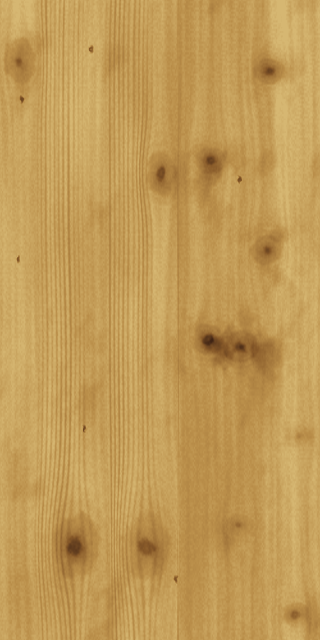
A WebGL 1 fragment shader for this texture:

```glsl
precision highp float;
// Knotty pine: two glued planks with vertical grain, ribbed bands and knots.
// Knots bend the grain coordinate; ribs, fibres, stains and flecks then add up
// to a single tone that is coloured by a dark-to-light wood ramp.
uniform vec2 u_resolution;

#define SEAM 0.557         // x of the joint between the planks
#define STRIP 0.217        // width of one ribbed strip
#define STRIP_START 0.11   // x where the first strip begins
#define RIB_SPACING 0.0145
#define RIB_DEPTH 0.07
#define KNOT_DEPTH 0.3
#define GRAIN_BEND 0.8
#define STAIN_DEPTH 0.16
#define FLECK_CHANCE 0.1
#define BROAD_VARIATION 0.12

const vec3 CORE = vec3(0.25, 0.14, 0.08);
const vec3 BROWN = vec3(0.53, 0.35, 0.16);
const vec3 HONEY = vec3(0.73, 0.56, 0.29);
const vec3 CREAM = vec3(0.82, 0.69, 0.42);

float hash(vec2 p) {
  return fract(sin(dot(p, vec2(127.1, 311.7))) * 43758.545);
}

float noise(vec2 p) {
  vec2 i = floor(p), f = fract(p);
  f = f * f * (3.0 - 2.0 * f);
  return mix(mix(hash(i), hash(i + vec2(1, 0)), f.x),
             mix(hash(i + vec2(0, 1)), hash(i + vec2(1, 1)), f.x), f.y);
}

float fbm(vec2 p) {
  return 0.55 * noise(p) + 0.29 * noise(p * 2.1 + 7.3) + 0.16 * noise(p * 4.3 + 3.1);
}

// Knot as centre, radius and strength: a large pair, a small pair, then a scatter.
vec4 knot(float i) {
  if (i < 2.0) return vec4(0.24 + STRIP * i, 0.29, 0.037, 0.95 - 0.3 * i);
  if (i < 4.0) return vec4(vec2(0.06, 1.81) + (i - 2.0) * vec2(0.445, -0.35), 0.024, 0.8);
  float n = i - 4.0;
  vec2 spot = fract(vec2(0.2, 0.47) + n * vec2(0.7549, 0.5698));
  float power = fract(n * 0.43 + 0.9);
  return vec4(0.58 + 0.36 * spot.x, 2.0 * spot.y, 0.019 + 0.008 * power, 0.3 + 0.75 * power);
}

// Small upright resin flecks, one at most per cell.
float flecks(vec2 p) {
  vec2 grid = vec2(5.0, 4.0), cell = floor(p * grid);
  vec2 centre = vec2(hash(cell + 3.7), hash(cell + 9.2)) * 0.6 + 0.2;
  vec2 d = (fract(p * grid) - centre) / grid;
  d.x += 0.01 * (noise(p * 110.0) - 0.5);
  float l = length(d / vec2(0.007, 0.015));
  return step(hash(cell + 21.4), FLECK_CHANCE) * (1.0 - smoothstep(0.2, 1.1, l));
}

vec3 woodRamp(float tone) {
  vec3 dark = mix(CORE, BROWN, clamp((tone - CORE.r) / (BROWN.r - CORE.r), 0.0, 1.0));
  vec3 warm = mix(dark, HONEY, clamp((tone - BROWN.r) / (HONEY.r - BROWN.r), 0.0, 1.0));
  return mix(warm, CREAM, clamp((tone - HONEY.r) / (CREAM.r - HONEY.r), 0.0, 1.2));
}

void main() {
  vec2 p = gl_FragCoord.xy / u_resolution.x;
  float pixel = 1.0 / u_resolution.x;
  float right = smoothstep(-pixel, pixel, p.x - SEAM);
  float wobble = fbm(p * vec2(38.0, 28.0)) - 0.5;
  float patches = smoothstep(0.38, 0.72, fbm(p * vec2(13.0, 10.0) + 2.0));

  // Knots: grain bending, dark heart, oval outline, rings and a ragged stain
  float grain = p.x + 0.014 * (noise(vec2(p.x * 5.0, p.y * 2.2) + 31.0 * right) - 0.5);
  float knotTone = 0.0, stain = 0.0;
  for (int i = 0; i < 12; i++) {
    vec4 k = knot(float(i));
    float side = step(SEAM, k.x);
    float here = 1.0 - abs(side - right);
    vec2 d = p - k.xy;
    vec2 q = d / (k.z * vec2(2.3, 5.0));
    grain -= here * d.x * GRAIN_BEND * exp(-dot(q, q));
    float l = length(d * vec2(1.0, mix(0.72, 1.1, side))) / k.z + wobble * 0.9;
    float heart = 0.4 * (1.0 - smoothstep(0.1, 1.0, l)) + 0.6 * exp(-l * l * 1.4);
    float outline = 0.05 * exp(-5.0 * (l - 1.55) * (l - 1.55));
    float rings = 0.022 * sin(l * 7.5) * exp(-l * 0.4);
    float halo = 0.07 * exp(-l * l * 0.22);
    knotTone -= here * k.w * (KNOT_DEPTH * heart + outline + rings + halo);
    vec2 s = (d - k.z * vec2(0.6, -1.0)) / (k.z * mix(vec2(1.8), vec2(4.2, 3.6), side));
    stain += k.w * exp(-dot(s, s)) * mix(0.5, 1.0, side);
  }
  knotTone -= STAIN_DEPTH * min(stain, 1.3) * patches;

  // Broad plank colour, paler towards the outer edges
  float leftTone = mix(0.808, 0.787, smoothstep(0.07, 0.14, p.x));
  leftTone -= 0.022 * smoothstep(0.44, 0.54, p.x);
  float rightTone = mix(0.751, 0.802, smoothstep(0.8, 0.9, p.x + 0.05 * wobble));
  float tone = mix(leftTone, rightTone, right);
  tone += BROAD_VARIATION * (fbm(p * vec2(4.5, 1.8) + 17.0 * right) - 0.5);

  // Ribbed strips on the left plank, faint growth lines elsewhere
  float s = fract((grain - STRIP_START) / STRIP);
  float ribbed = smoothstep(0.0, 0.1, s) * (1.0 - smoothstep(0.55, 0.82, s));
  ribbed *= smoothstep(0.09, 0.115, grain) * (1.0 - smoothstep(0.51, 0.535, grain));
  ribbed *= 1.0 - right;
  float phase = 6.2832 * grain / RIB_SPACING + 2.5 * noise(vec2(grain * 30.0, p.y * 0.7));
  float rib = pow(0.5 + 0.5 * sin(phase), 1.7);
  float ribVary = 0.5 + noise(vec2(grain * 55.0, p.y * 1.5));
  tone -= RIB_DEPTH * ribbed * rib * ribVary;
  tone += 0.008 * (1.0 - ribbed) * sin(phase * 0.45 + 5.0 * noise(p * vec2(6.0, 2.5)));

  // Long streaks, fibres and fine speckle
  tone += 0.055 * (noise(vec2(grain * 24.0, p.y * 0.7) + 5.0) - 0.5);
  tone += 0.034 * (noise(vec2(grain * 110.0, p.y * 3.0)) - 0.5);
  tone += 0.038 * (noise(p * vec2(250.0, 150.0)) - 0.5);

  // Slanted soft smudges, flecks and the joint
  float smudge = fbm(vec2((p.x - 0.25 * p.y) * 11.0, p.y * 6.0) + 40.0);
  tone -= 0.05 * smoothstep(0.6, 0.9, smudge);
  tone -= 0.3 * flecks(p);
  tone -= 0.035 * (1.0 - smoothstep(0.0, 0.004, abs(p.x - SEAM)));

  gl_FragColor = vec4(woodRamp(tone + knotTone), 1.0);
}
```
